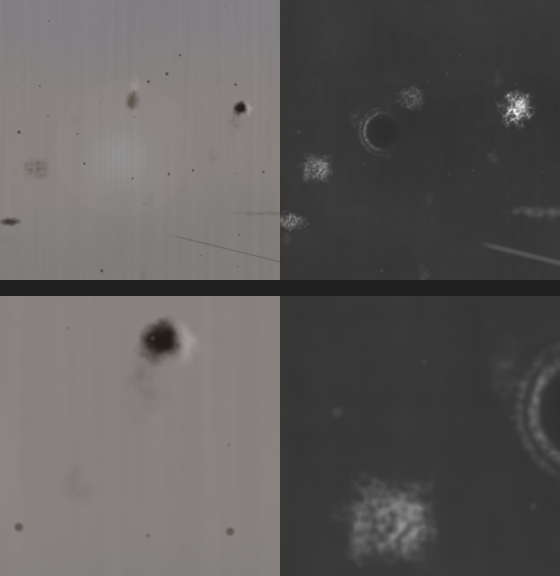
Top, the full canvas; bottom, a detail of the centre.
This texture is drawn by a Shadertoy shader. Its source:

```glsl
#define WARM vec3(0.532, 0.512, 0.500)
#define COOL vec3(0.508, 0.500, 0.512)
#define SHADE vec3(0.500, 0.488, 0.478)
#define SOOT vec3(0.13, 0.11, 0.09)
#define GRIME vec3(0.33, 0.31, 0.27)
#define CHARCOAL vec3(0.216)
#define STREAKS 0.016
#define CLOUDS 0.045
#define SPECK_CELLS 9.0

vec2 hash2(vec2 p) {
    vec3 q = fract(p.xyx * vec3(0.1031, 0.1030, 0.0973));
    q += dot(q, q.yzx + 33.33);
    return fract((q.xx + q.yz) * q.zy);
}

float corner(vec2 cell, vec2 f, vec2 o) {
    return dot(hash2(cell + o + 50.0) * 2.0 - 1.0, f - o);
}

// Gradient noise, about -0.7 to 0.7
float noise(vec2 p) {
    vec2 i = floor(p), f = p - i;
    vec2 u = f * f * f * (f * (f * 6.0 - 15.0) + 10.0);
    return mix(mix(corner(i, f, vec2(0, 0)), corner(i, f, vec2(1, 0)), u.x),
               mix(corner(i, f, vec2(0, 1)), corner(i, f, vec2(1, 1)), u.x), u.y);
}

float fbm(vec2 p) {
    float sum = 0.0, amp = 0.6;
    for (int i = 0; i < 4; i++) {
        sum += amp * noise(p);
        p = p * 2.03 + 17.3;
        amp *= 0.5;
    }
    return sum;
}

// Ragged soft blot
float blot(vec2 p, vec2 centre, vec2 radius) {
    float d = length((p - centre) / radius) + 0.9 * fbm(p * 28.0);
    return smoothstep(1.15, 0.15, d);
}

// Thin line that fades in from a to b
float scratch(vec2 p, vec2 a, vec2 b, float width) {
    vec2 ab = b - a;
    float t = clamp(dot(p - a, ab) / dot(ab, ab), 0.0, 1.0);
    float d = length(p - a - ab * t);
    return smoothstep(width, 0.0, d) * smoothstep(0.0, 0.25, t);
}

// Faint patches spread by a low-discrepancy sequence
float patches(vec2 p) {
    float sum = 0.0;
    for (int i = 0; i < 6; i++) {
        float k = float(i);
        vec2 centre = fract(vec2(0.76, 0.44) + k * vec2(0.7549, 0.5698));
        vec2 radius = vec2(0.025, 0.04) * (0.7 + 0.5 * hash2(vec2(k, 3.0)).x);
        sum += blot(p, centre, radius) / (1.0 + 0.2 * k);
    }
    return sum;
}

// Tiny dots, one per cell at most
float specks(vec2 p) {
    vec2 cell = floor(p * SPECK_CELLS);
    vec2 rnd = hash2(cell + 7.0);
    vec2 pos = 0.2 + 0.6 * hash2(cell + 31.0);
    float d = length(fract(p * SPECK_CELLS) - pos);
    float r = mix(0.03, 0.085, rnd.y * rnd.y);
    return step(0.6, rnd.x) * smoothstep(r, r * 0.3, d) * (0.25 + 0.7 * rnd.y);
}

// Broken horizontal streak at the right border
float dashes(vec2 p, float height) {
    float band = smoothstep(height, 0.0, abs(p.y - 0.237 - 0.006 * noise(p * 20.0)));
    return band * smoothstep(0.78, 0.88, p.x) * clamp(0.4 + 1.3 * noise(p * 25.0), 0.0, 1.0);
}

vec3 paintedWall(vec2 p) {
    vec3 col = mix(WARM, COOL, smoothstep(0.62, 0.92, p.y + 0.12 * noise(p * 3.0)));
    col = mix(col, SHADE, smoothstep(0.3, 0.0, p.y - 0.18 * p.x + 0.1 * noise(p * 4.0)));
    col += STREAKS * (noise(vec2(p.x * 40.0, p.y * 1.5)) + 0.5 * noise(vec2(p.x * 85.0, p.y * 3.0)));
    col += 0.008 * fbm(p * 40.0);

    // Pale reflection inside a wide faint disc
    vec2 g = (p - vec2(0.43, 0.44)) / vec2(0.10, 0.09);
    float weave = 1.0 + 0.18 * sin(p.x * 330.0) + 0.1 * sin(p.y * 300.0);
    col += vec3(0.025, 0.04, 0.05) * exp(-dot(g, g)) * weave;
    col += 0.009 * smoothstep(0.25, 0.235, length(p - vec2(0.44, 0.47)));

    // Stains
    float mottle = clamp(0.6 + 1.4 * fbm(p * 45.0), 0.0, 1.0);
    col -= 0.035 * patches(p) * mottle;
    col = mix(col, GRIME, 0.65 * mottle * blot(p, vec2(0.13, 0.40), vec2(0.055, 0.045)));
    col += 0.06 * mottle * blot(p, vec2(0.48, 0.69), vec2(0.03, 0.04));
    col = mix(col, GRIME, 0.85 * blot(p, vec2(0.472, 0.64), vec2(0.03, 0.036)));
    col = mix(col, SOOT, 0.7 * blot(p, vec2(0.035, 0.207), vec2(0.042, 0.017)));
    col -= 0.06 * mottle * blot(p, vec2(0.84, 0.56), vec2(0.028, 0.05));
    col += 0.14 * blot(p, vec2(0.883, 0.612), vec2(0.022, 0.026));
    col = mix(col, SOOT, blot(p, vec2(0.86, 0.612), vec2(0.03, 0.027)));

    // Fine dirt
    col = mix(col, GRIME, specks(p) + 0.6 * dashes(p, 0.012));
    return col - 0.075 * scratch(p, vec2(0.57, 0.17), vec2(1.02, 0.06), 0.005);
}

vec3 darkSheen(vec2 p) {
    float v = CLOUDS * fbm(p * 2.6 + 5.0) + 0.012 * fbm(p * 30.0);
    v += 0.008 * noise(vec2(p.x * 45.0, p.y * 3.0)) + 0.006 * noise(vec2(p.x * 3.0, p.y * 35.0));

    // Curled bright wisps where the surface is worn
    float wisp = pow(1.0 - min(abs(noise(p * 32.0 + fbm(p * 18.0))) * 1.6, 1.0), 3.0);
    float grain = clamp(0.35 + 0.65 * wisp + 0.8 * noise(p * 95.0), 0.0, 1.3);
    v += 0.60 * grain * blot(p, vec2(0.845, 0.61), vec2(0.062, 0.068));
    v += 0.28 * grain * blot(p, vec2(0.133, 0.40), vec2(0.065, 0.058));
    v += 0.30 * grain * blot(p, vec2(0.035, 0.21), vec2(0.06, 0.034));
    v += 0.17 * grain * blot(p, vec2(0.47, 0.65), vec2(0.052, 0.055));
    v += 0.07 * grain * patches(p) + 0.05 * specks(p);
    v += 0.22 * dashes(p, 0.035);
    v += 0.11 * scratch(p, vec2(0.70, 0.135), vec2(1.0, 0.06), 0.016);

    // Broken ring, clearest on its left
    vec2 q = p - vec2(0.37, 0.53);
    float r = length(q);
    float arc = smoothstep(0.012, 0.0, abs(r - 0.068)) + 0.5 * smoothstep(0.01, 0.0, abs(r - 0.085));
    v += 0.17 * arc * grain * smoothstep(0.05, -0.07, q.x);
    v -= 0.025 * smoothstep(0.07, 0.03, r);
    return CHARCOAL + v;
}

void mainImage(out vec4 fragColor, in vec2 fragCoord) {
    vec2 uv = fragCoord / iResolution.xy;
    vec2 p = vec2(fract(uv.x * 2.0), uv.y);
    float side = clamp((uv.x - 0.5) * iResolution.x + 0.5, 0.0, 1.0);
    fragColor = vec4(mix(paintedWall(p), darkSheen(p), side), 1.0);
}
```
